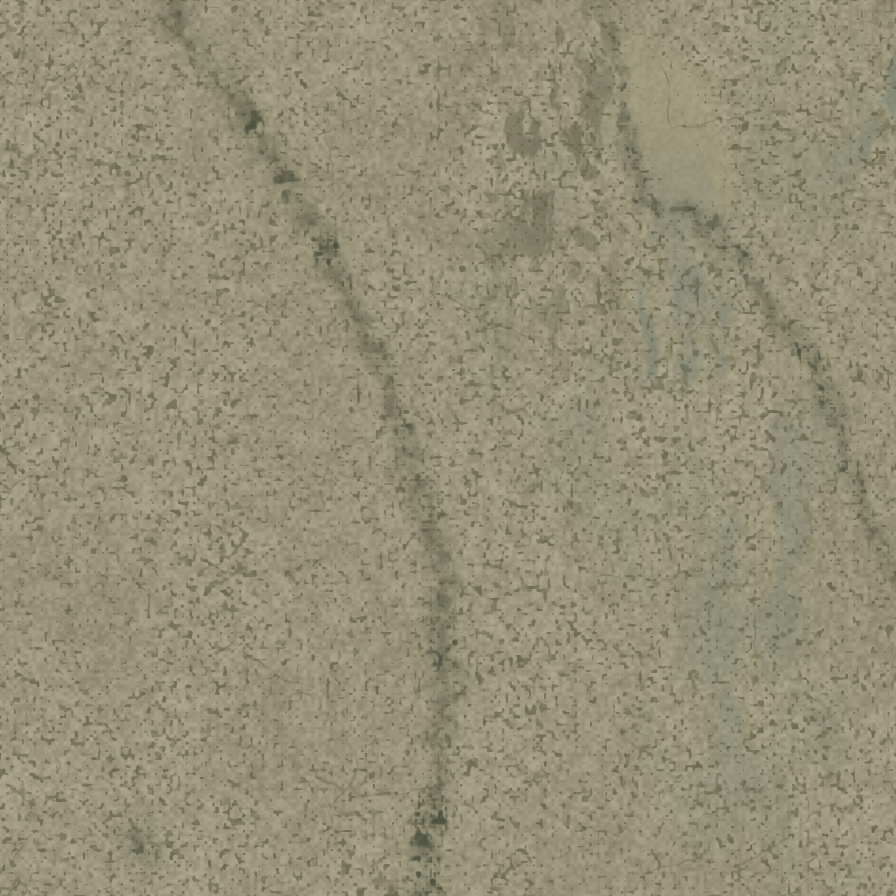
Reproduce this texture procedurally as a Shadertoy shader.

```glsl
const vec3 STONE = vec3(0.610, 0.589, 0.486);
const vec3 PALE = vec3(0.635, 0.605, 0.480);
const vec3 VEIN = vec3(0.435, 0.430, 0.350);
const vec3 SPECK = vec3(0.390, 0.380, 0.280);
const vec3 DARK_GRAIN = vec3(0.270, 0.295, 0.230);
const vec3 BLUE_GREY = vec3(0.490, 0.515, 0.465);
const vec3 BROWN_GREY = vec3(0.455, 0.435, 0.355);
const float FINE_GRAINS = 235.0;    // noise cells across the canvas
const float COARSE_GRAINS = 120.0;
const float CHAIN_CELLS = 52.0;     // mesh along which specks gather
const float CRACK_CELLS = 8.0;
const float MOTTLE = 0.095;
const float CLOUD = 0.06;
const float SPECK_STRENGTH = 0.85;

const int KNOTS = 9;
const vec2 MAIN_VEIN[KNOTS] = vec2[KNOTS](
    vec2(0.17, 1.02), vec2(0.23, 0.94), vec2(0.28, 0.85), vec2(0.35, 0.74), vec2(0.41, 0.64),
    vec2(0.45, 0.51), vec2(0.49, 0.40), vec2(0.498, 0.27), vec2(0.475, -0.02));
const vec2 SIDE_VEIN[KNOTS] = vec2[KNOTS](
    vec2(0.685, 0.97), vec2(0.695, 0.87), vec2(0.72, 0.78), vec2(0.80, 0.745), vec2(0.86, 0.67),
    vec2(0.92, 0.57), vec2(0.945, 0.47), vec2(0.975, 0.39), vec2(1.02, 0.33));

float hash(vec2 p) {
    vec3 q = fract(p.xyx * 0.1031);
    q += dot(q, q.yzx + 33.33);
    return fract((q.x + q.y) * q.z);
}

vec2 hash2(vec2 p) { return vec2(hash(p + 17.3), hash(p + 71.9)); }

float noise(vec2 p) {
    vec2 i = floor(p), f = fract(p);
    f = f * f * (3.0 - 2.0 * f);
    return mix(mix(hash(i), hash(i + vec2(1, 0)), f.x),
               mix(hash(i + vec2(0, 1)), hash(i + vec2(1, 1)), f.x), f.y);
}

float fbm(vec2 p) {
    float sum = 0.0, gain = 0.5;
    for (int i = 0; i < 4; i++) {
        sum += gain * noise(p);
        p = p * 2.03 + 11.7;
        gain *= 0.5;
    }
    return sum / 0.9375;
}

// Gap between the two nearest cell points: zero on the mesh lines
float meshGap(vec2 p) {
    vec2 id = floor(p);
    float near = 9.0, second = 9.0;
    for (int y = -1; y <= 1; y++)
    for (int x = -1; x <= 1; x++) {
        vec2 c = id + vec2(x, y);
        float d = length(c + hash2(c) - p);
        second = min(second, max(near, d));
        near = min(near, d);
    }
    return second - near;
}

// Ragged grains: the peaks of a fine noise above a level
float grains(vec2 p, float level) {
    return smoothstep(level, level + 0.22, noise(p));
}

float pathDistance(vec2 p, vec2 knots[KNOTS]) {
    float d = 9.0;
    for (int i = 1; i < KNOTS; i++) {
        vec2 a = p - knots[i - 1], b = knots[i] - knots[i - 1];
        d = min(d, length(a - b * clamp(dot(a, b) / dot(b, b), 0.0, 1.0)));
    }
    return d;
}

float blob(vec2 p, vec2 centre, vec2 radii) {
    vec2 q = (p - centre) / radii;
    return exp(-dot(q, q));
}

void mainImage(out vec4 fragColor, in vec2 fragCoord) {
    vec2 uv = fragCoord / iResolution.xy;
    vec2 warp = vec2(fbm(uv * 22.0), fbm(uv * 22.0 + 40.0)) - 0.5;
    vec2 bent = uv + 0.035 * warp;

    // Cloudy ground with fine mottling
    float cloud = fbm(uv * vec2(9.0, 6.0) + 3.0);
    vec3 col = STONE + CLOUD * (cloud - 0.5);
    col += MOTTLE * (noise(uv * FINE_GRAINS + 57.0) - 0.5) + 0.07 * (fbm(uv * 55.0) - 0.5);

    // Smooth pale lens and upright stains
    vec2 lens = bent - vec2(0.755, 0.85);
    lens.x += 0.35 * lens.y;
    float pale = 1.0 - smoothstep(0.6, 1.2, length(lens / vec2(0.055, 0.11)));
    col = mix(col, PALE, 0.5 * pale);
    float blueZone = blob(uv, vec2(0.97, 0.92), vec2(0.08, 0.14))
        + 0.8 * blob(uv, vec2(0.73, 0.65), vec2(0.14, 0.16))
        + 0.6 * blob(uv, vec2(0.85, 0.30), vec2(0.10, 0.28));
    float blue = smoothstep(0.46, 0.66, fbm(bent * vec2(26.0, 10.0) + 8.0));
    col = mix(col, BLUE_GREY, 0.75 * min(blueZone, 1.0) * blue);
    float streak = smoothstep(0.50, 0.64, fbm(bent * vec2(60.0, 26.0) + 31.0));
    float streakZone = blob(uv, vec2(0.62, 0.84), vec2(0.09, 0.22));
    col = mix(col, BROWN_GREY, 0.85 * streakZone * streak * (1.0 - pale));

    // Broken veins with ragged edges, and one small stain
    float ragged = 0.5 + fbm(uv * 50.0);
    float mainVein = exp(-pow(pathDistance(bent, MAIN_VEIN) / (0.015 * ragged), 2.0));
    float sideWidth = mix(0.011, 0.006, smoothstep(0.7, 0.9, uv.y));
    float sideVein = exp(-pow(pathDistance(bent, SIDE_VEIN) / (sideWidth * ragged), 2.0));
    float stain = blob(bent, vec2(0.16, 0.065), vec2(0.020, 0.028));
    float vein = max(max(mainVein, 0.9 * sideVein), 0.9 * stain);
    float broken = smoothstep(0.25, 0.75, fbm(uv * 85.0 + 9.0));
    col = mix(col, VEIN, vein * (0.2 + 0.65 * broken));

    // Sparse hairline cracks, dotted by the grain
    float crack = 1.0 - smoothstep(0.005, 0.03, meshGap(bent * CRACK_CELLS));
    crack *= smoothstep(0.60, 0.75, noise(uv * 11.0 + 5.0));
    col = mix(col, SPECK, 0.5 * crack * noise(uv * COARSE_GRAINS));

    // Specks gathered in chains, then dark grains along the veins
    float chain = 1.0 - smoothstep(0.04, 0.22, meshGap(bent * CHAIN_CELLS));
    float level = 0.72 - 0.13 * chain - 0.22 * (cloud - 0.5) + 0.2 * pale;
    float fine = grains(uv * FINE_GRAINS, level);
    float coarse = grains(uv * COARSE_GRAINS + 91.0, level + 0.12);
    float tone = mix(0.5, 1.0, noise(uv * 150.0 + 63.0));
    col = mix(col, SPECK, SPECK_STRENGTH * tone * max(fine, 0.7 * coarse));
    float dark = max(grains(uv * COARSE_GRAINS + 23.0, 0.66), 0.7 * grains(uv * FINE_GRAINS + 29.0, 0.68));
    float patches = smoothstep(0.3, 0.7, noise(uv * 28.0 + 2.0));
    col = mix(col, DARK_GRAIN, 0.8 * dark * smoothstep(0.15, 0.6, vein) * (0.35 + 0.65 * patches));

    fragColor = vec4(clamp(col, 0.0, 1.0), 1.0);
}
```
